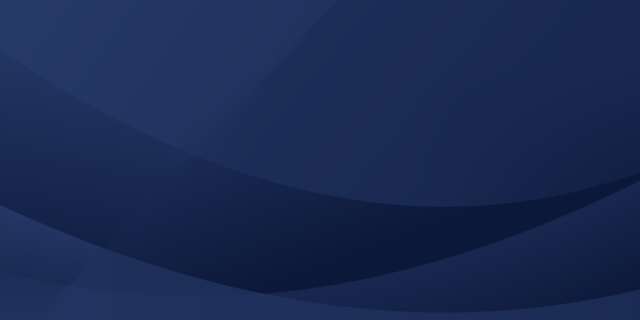
A Shadertoy shader for this background:

```glsl
// Navy backdrop: overlapping shaded sheets cut by broad arcs, with a faint diagonal fold.

#define DARK vec3(0.039, 0.086, 0.212)
#define LIGHT vec3(0.149, 0.227, 0.412)
// Arcs as (lowest x, lowest y, curvature, skew), on a canvas 2 wide and 1 high
#define UPPER_ARC vec4(1.390, 0.354, 0.277, 0.017)
#define LOWER_ARC vec4(1.390, 0.0234, 0.189, 0.011)
#define CROSS_ARC vec4(0.615, 0.073, 0.207, -0.013)
// Fold line as (x at the bottom, x gained per unit of height)
#define FOLD vec2(0.117, 0.938)
#define FOLD_BLUR 0.55

// Height of p above an arc
float aboveArc(vec2 p, vec4 arc) {
    float dx = p.x - arc.x;
    return p.y - arc.y - (arc.z + arc.w * dx) * dx * dx;
}

// Coverage of the side where the signed distance is positive
float cover(float d, float halfWidth) {
    return smoothstep(-halfWidth, halfWidth, d);
}

// Each sheet returns a brightness from 0 (DARK) to 1 (LIGHT)
float topSheet(vec2 p, float fold) {
    float left = 0.99 - 0.13 * (1.0 - p.y) - 0.19 * p.x;
    float corner = max(p.x - 1.3, 0.0) * max(0.8 - p.y, 0.0);
    float right = 0.62 - 0.12 * (p.x - 0.9) + 0.1 * (p.y - 0.6) - 0.9 * corner;
    return mix(left, right, fold);
}

float bandSheet(vec2 p, float fold) {
    float left = 0.85 - (0.82 - p.y) + 0.15 * p.x;
    float right = 0.41 - 0.37 * (p.x - 0.65) + (p.y - 0.375);
    return max(mix(left, right, fold), 0.06);
}

float leftSheet(vec2 p, float fold) {
    float left = 0.90 - 1.8 * (0.336 - p.y) + 0.3 * p.x;
    float right = 0.72 - 0.1 * (p.x - 0.3);
    return mix(left, right, fold);
}

float rightSheet(float depth) {
    return 0.49 - 1.2 * depth;
}

float bottomSheet(vec2 p, float fold) {
    float left = 0.78 - 0.8 * p.y;
    float right = 0.82 - 0.14 * (p.x - 0.25);
    return mix(left, right, fold);
}

void mainImage(out vec4 fragColor, in vec2 fragCoord) {
    vec2 p = fragCoord / iResolution.xy * vec2(2.0, 1.0);
    float px = 1.0 / iResolution.y;

    // The fold is crisp at both ends and blurs down the top sheet
    float foldDist = (p.x - FOLD.x - FOLD.y * p.y) / length(vec2(1.0, FOLD.y));
    float drop = 1.0 - p.y;
    float softFold = cover(foldDist, px + FOLD_BLUR * drop * drop);
    float crispFold = cover(foldDist, px + 0.01 * p.y);

    // Regions on either side of each arc
    float upper = cover(aboveArc(p, UPPER_ARC), px);
    float belowLower = cover(-aboveArc(p, LOWER_ARC), px);
    float crossDepth = -aboveArc(p, CROSS_ARC);
    float belowCross = cover(crossDepth, px);

    // Stack the sheets
    float aboveCrossTone = mix(bandSheet(p, crispFold), leftSheet(p, crispFold), belowLower);
    float belowCrossTone = mix(rightSheet(crossDepth), bottomSheet(p, crispFold), belowLower);
    float tone = mix(aboveCrossTone, belowCrossTone, belowCross);
    tone = mix(tone, topSheet(p, softFold), upper);

    fragColor = vec4(mix(DARK, LIGHT, clamp(tone, 0.0, 1.0)), 1.0);
}
```
